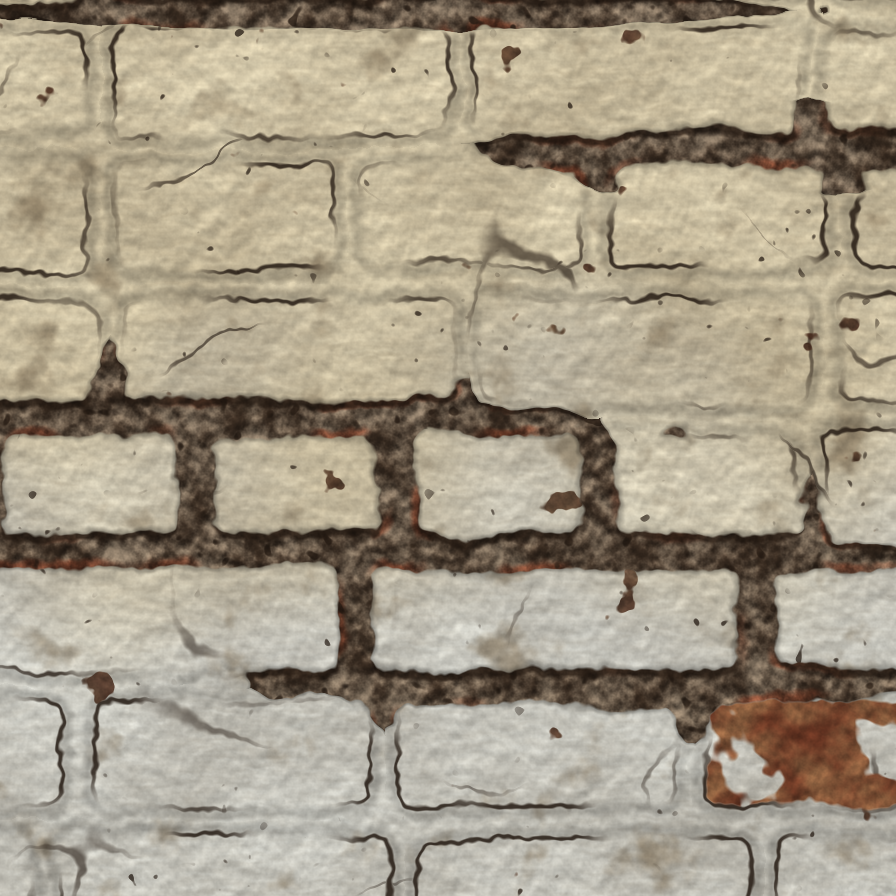
Reproduce this texture procedurally as a three.js fragment shader.

```glsl
varying vec2 vUv;

const float COURSE_HEIGHT = 0.150;
const float FIRST_JOINT = 0.016;
const float JOINT_HALF = 0.019;
const float CORNER = 0.014;
const float EDGE_SOFT = 0.0016;
const float SHADOW_DROP = 0.008;
const vec2 BARE_BRICK = vec2(2.0, 5.0);

const vec3 PAINT_LIGHT = vec3(0.82, 0.81, 0.77);
const vec3 PAINT_SHADE = vec3(0.65, 0.625, 0.575);
const vec3 CREAM_TINT = vec3(1.02, 0.975, 0.87);
const vec3 STAIN = vec3(0.48, 0.42, 0.33);
const vec3 MORTAR_LIGHT = vec3(0.50, 0.44, 0.37);
const vec3 MORTAR_DARK = vec3(0.21, 0.16, 0.12);
const vec3 CREVICE = vec3(0.14, 0.10, 0.07);
const vec3 BRICK_RED = vec3(0.39, 0.20, 0.13);
const vec3 BRICK_OCHRE = vec3(0.55, 0.38, 0.25);

vec2 hash2(vec2 p) {
  p = vec2(dot(p, vec2(127.1, 311.7)), dot(p, vec2(269.5, 183.3)));
  return fract(sin(p) * 43758.5) * 2.0 - 1.0;
}

float noise(vec2 p) {
  vec2 i = floor(p), f = fract(p);
  vec2 u = f * f * f * (f * (f * 6.0 - 15.0) + 10.0);
  vec2 e = vec2(1.0, 0.0);
  float low = mix(dot(hash2(i), f), dot(hash2(i + e), f - e), u.x);
  float high = mix(dot(hash2(i + e.yx), f - e.yx), dot(hash2(i + 1.0), f - 1.0), u.x);
  return mix(low, high, u.y);
}

float fbm(vec2 p) {
  float sum = 0.0, amp = 0.6;
  for (int i = 0; i < 4; i++) {
    sum += amp * noise(p);
    p = mat2(1.6, 1.2, -1.2, 1.6) * p + 17.3;
    amp *= 0.52;
  }
  return sum;
}

// Brick length and first joint of each course, counted downwards
vec2 course(float row) {
  if (row < 0.5) return vec2(0.400, 0.110);
  if (row < 1.5) return vec2(0.275, 0.117);
  if (row < 2.5) return vec2(0.400, 0.120);
  if (row < 3.5) return vec2(0.229, -0.013);
  if (row < 4.5) return vec2(0.453, -0.060);
  if (row < 5.5) return vec2(0.340, 0.090);
  return vec2(0.400, 0.050);
}

// Signed distance to the nearest brick face, negative inside
float brickDistance(vec2 p, out vec2 id) {
  float v = (p.y - FIRST_JOINT) / COURSE_HEIGHT;
  vec2 lay = course(floor(v));
  float u = (p.x - lay.y) / lay.x;
  id = floor(vec2(u, v));
  vec2 size = vec2(lay.x, COURSE_HEIGHT);
  vec2 local = (fract(vec2(u, v)) - 0.5) * size;
  vec2 b = abs(local) - 0.5 * size + JOINT_HALF + CORNER + 0.003 * hash2(id);
  return length(max(b, 0.0)) + min(max(b.x, b.y), 0.0) - CORNER;
}

float blob(vec2 p, vec2 center, vec2 radius) {
  vec2 k = (p - center) / radius;
  return exp(-dot(k, k));
}

void main() {
  vec2 p = vec2(vUv.x, 1.0 - vUv.y);
  vec2 warp = 0.014 * vec2(noise(p * 7.0), noise(p * 7.0 + 31.0))
            + 0.010 * vec2(noise(p * 26.0 + 5.0), noise(p * 26.0 + 51.0))
            + 0.005 * vec2(noise(p * 85.0), noise(p * 85.0 + 71.0));
  vec2 id, idAbove;
  float d = brickDistance(p + warp, id);
  float dAbove = brickDistance(p + warp - vec2(0.0, SHADOW_DROP), idAbove);

  // Where the paint has fallen out of the joints
  float lost = blob(p, vec2(0.43 + 1.4 * (p.y - 0.61), 0.61), vec2(0.52, 0.19))
             + blob(p, vec2(0.86, 0.165), vec2(0.28, 0.05))
             + 0.8 * blob(p, vec2(0.40, 0.01), vec2(0.45, 0.025));
  float exposed = smoothstep(0.18, 0.36, lost + 0.3 * fbm(p * 9.0));
  float spread = mix(0.045, 0.0, exposed);
  float edge = d - spread;
  float paint = 1.0 - smoothstep(-EDGE_SOFT, EDGE_SOFT, edge);

  // Gritty mortar, red brick rims and the shadow of the paint above
  float grit = fbm(p * 48.0);
  float relief = grit - fbm(p * 48.0 + vec2(0.08, 0.35));
  vec3 mortar = mix(MORTAR_DARK, MORTAR_LIGHT, smoothstep(-0.35, 0.42, grit + 0.5 * noise(p * 17.0)));
  float rim = smoothstep(0.013, 0.004, d) * smoothstep(0.02, 0.22, noise(p * 10.0 + 7.0));
  mortar = mix(mortar, BRICK_RED * (1.0 + grit), 0.75 * rim);
  mortar = mix(mortar, CREVICE, 0.8 * smoothstep(0.003, -0.003, dAbove - spread));
  mortar = mix(mortar, CREVICE, 0.8 * smoothstep(0.26, 0.42, noise(p * 62.0 + 9.0)));
  mortar *= 1.0 + 0.9 * relief;

  // Brushed paint, creamier towards the top, with stains
  float strokes = noise(vec2(22.0, 150.0) * (p + warp)) + 0.6 * noise(vec2(70.0, 260.0) * p);
  float tone = 0.64 + 1.1 * fbm(p * 6.0 + 3.0) + 0.38 * strokes;
  vec3 coat = mix(PAINT_SHADE, PAINT_LIGHT, clamp(tone, 0.0, 1.15));
  coat *= mix(CREAM_TINT, vec3(0.99, 1.0, 1.01), smoothstep(0.35, 0.75, p.y + 0.3 * noise(p * 4.0)));
  coat = mix(coat, STAIN, 0.65 * smoothstep(0.10, 0.38, fbm(p * 13.0 + 40.0)));
  coat *= 1.0 + 0.3 * relief;
  coat *= mix(0.74, 1.0, smoothstep(0.0, -0.007, edge));

  // Filled joints: soft groove, broken crack and fine hairlines
  float filled = 1.0 - exposed;
  coat *= 1.0 - 0.16 * filled * smoothstep(-0.004, 0.010, d) * smoothstep(0.020, 0.008, d);
  float crack = smoothstep(0.0038, 0.0008, abs(d - 0.002)) * smoothstep(-0.12, 0.18, noise(p * 8.0 + 20.0));
  float hair = smoothstep(0.012, 0.003, abs(noise((p + warp) * 5.0 + 60.0))) * smoothstep(0.08, 0.25, noise(p * 6.0 + 90.0));
  coat = mix(coat, CREVICE, max(0.85 * crack * filled, 0.6 * hair));

  // Flakes, pits and one brick worn bare
  vec3 brick = mix(BRICK_RED, BRICK_OCHRE, smoothstep(-0.3, 0.3, fbm(p * 20.0))) * (1.0 + 0.7 * relief);
  float flake = smoothstep(0.29, 0.33, fbm(p * 15.0 + 12.0));
  coat = mix(coat, mix(mortar, brick, 0.4), 0.9 * flake);
  float pit = smoothstep(0.38, 0.48, noise(p * 70.0 + 33.0)) * smoothstep(-0.05, 0.2, noise(p * 9.0 + 14.0));
  coat = mix(coat, CREVICE, 0.75 * pit);
  float bare = 1.0 - step(0.5, distance(id, BARE_BRICK));
  bare *= smoothstep(0.002, -0.002, d) * smoothstep(-0.13, -0.09, fbm(p * 9.0 + 3.0));
  coat = mix(coat, brick, bare);

  gl_FragColor = vec4(clamp(mix(mortar, coat, paint), 0.0, 1.0), 1.0);
}
```
